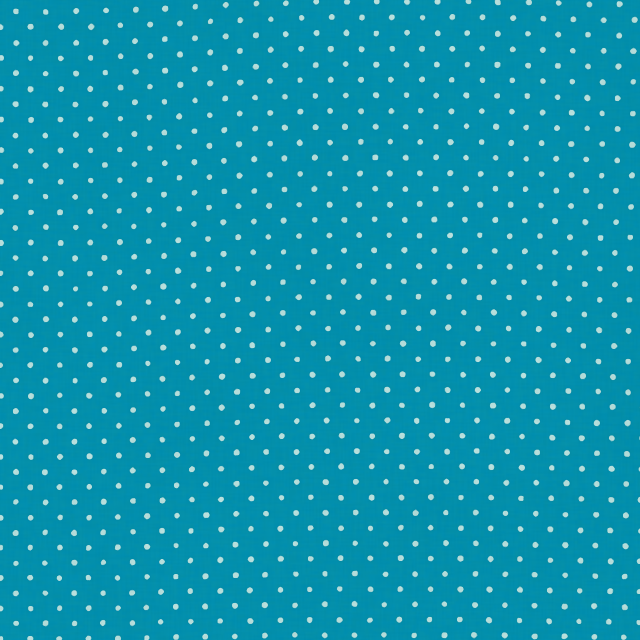
A WebGL 2 fragment shader for this pattern:

```glsl
#version 300 es
precision highp float;
// Turquoise cotton with small pale pin dots on a staggered lattice,
// about 21 repeats each way. The cloth is gently warped before the lattice
// is evaluated; each dot is slightly irregular and a faint weave lies on top.

uniform vec2 u_resolution;
out vec4 fragColor;

const vec3 CLOTH = vec3(0.010, 0.560, 0.672);
const vec3 DOT_INK = vec3(0.710, 0.865, 0.855);
const vec2 PITCH = vec2(0.04707, 0.04837);
const vec2 FIRST_DOT = vec2(0.0247, 0.0182);
const float DOT_RADIUS = 0.0045;
const float ROW_TIGHTENING = 0.0006;

// Integer-mixing hash, returns 0..1
float hash(vec2 cell, uint seed) {
  uvec2 q = uvec2(ivec2(cell) + 4096);
  uint h = q.x * 1597334677u ^ q.y * 3812015801u ^ seed * 2798796415u;
  h = (h ^ (h >> 16)) * 2246822519u;
  h = (h ^ (h >> 13)) * 3266489917u;
  return float((h ^ (h >> 16)) >> 8) / 16777216.0;
}

// Smooth value noise, returns 0..1
float noise(vec2 p, uint seed) {
  vec2 cell = floor(p), f = fract(p);
  f = f * f * (3.0 - 2.0 * f);
  float low = mix(hash(cell, seed), hash(cell + vec2(1, 0), seed), f.x);
  float high = mix(hash(cell + vec2(0, 1), seed), hash(cell + vec2(1, 1), seed), f.x);
  return mix(low, high, f.y);
}

// Undo the pull of the cloth; p has its origin at the upper left
vec2 straighten(vec2 p) {
  float sideways = smoothstep(0.0, 0.35, p.x) * (0.0033 + 0.0052 * p.y)
                 + p.x * (0.0117 * p.y - 0.0052);
  float lift = smoothstep(0.08, 0.54, p.x) * (0.0154 - 0.0098 * p.y)
             - smoothstep(0.70, 1.0, p.x) * 0.0039;
  return p + vec2(sideways, lift);
}

// Canvas position to lattice units; rows tighten slightly downwards
vec2 toLattice(vec2 p) {
  vec2 g = (straighten(p) - FIRST_DOT) / PITCH;
  g.y += ROW_TIGHTENING * g.y * g.y;
  return g;
}

// Signed distance to the nearest dot of one sublattice
float dotDistance(vec2 g, float shift, uint seed) {
  vec2 cell = round(g - shift);
  vec2 jitter = vec2(hash(cell, seed), hash(cell, seed + 1u)) - 0.5;
  vec2 d = (g - shift - cell) * PITCH - jitter * 0.0015;
  float radius = DOT_RADIUS * mix(0.93, 1.07, hash(cell, seed + 2u));
  float wobble = noise(d * 330.0 + cell * 7.0, seed + 3u) - 0.5;
  return length(d) - radius + wobble * 0.0011;
}

// Fine threads in both directions plus broad, soft tone, around zero
float weave(vec2 p) {
  float warp = noise(p * vec2(380.0, 45.0), 11u) - 0.5;
  float weft = noise(p * vec2(50.0, 360.0), 12u) - 0.5;
  float tone = noise(p * 6.0, 13u) - 0.5;
  return 0.45 * (warp + weft) + 0.3 * tone;
}

void main() {
  vec2 p = gl_FragCoord.xy / u_resolution;
  p.y = 1.0 - p.y;
  float pixel = 1.0 / min(u_resolution.x, u_resolution.y);
  float soft = max(0.0011, 0.7 * pixel);

  // Two interleaved lattices make the staggered rows
  vec2 g = toLattice(p);
  float d = 1.0;
  for (int i = 0; i < 2; i++) {
    d = min(d, dotDistance(g, 0.5 * float(i), 20u + 10u * uint(i)));
  }

  // Dyed ground with a slight hue drift between threads
  float grain = weave(p);
  float hue = noise(p * vec2(150.0, 190.0), 14u) - 0.5;
  vec3 colour = CLOTH + grain * vec3(0.012, 0.022, 0.026)
              + hue * vec3(-0.018, -0.006, 0.028);

  // Faint dark rim, then the printed dot
  colour *= 1.0 - 0.05 * exp(-max(d, 0.0) / 0.0012);
  vec3 ink = DOT_INK + 0.05 * grain;
  colour = mix(colour, ink, 1.0 - smoothstep(-soft, soft, d));
  fragColor = vec4(clamp(colour, 0.0, 1.0), 1.0);
}
```
